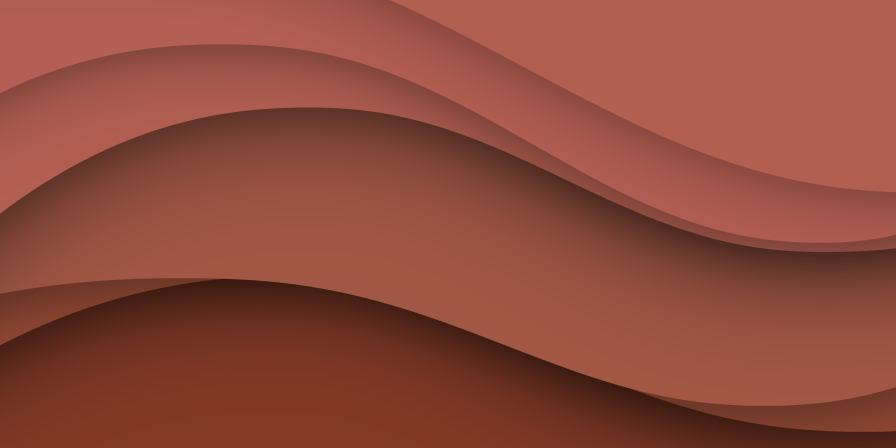
A WebGL 2 fragment shader for this background:

```glsl
#version 300 es
precision highp float;

#define TOP_COLOR vec3(0.692, 0.372, 0.318)
#define ROSE_COLOR vec3(0.708, 0.373, 0.326)
#define CLAY_COLOR vec3(0.700, 0.372, 0.320)
#define BODY_COLOR vec3(0.635, 0.343, 0.270)
#define RUST_COLOR vec3(0.580, 0.290, 0.205)
#define BASE_COLOR vec3(0.512, 0.228, 0.150)
#define END_POWER 2.2
#define SHADOW_POWER 1.2

uniform vec2 u_resolution;
out vec4 fragColor;

// Height of a wave: crest, S-shaped descent, trough.
// bend = fall left of the crest, rise right of the trough, skew of the descent.
float waveHeight(float x, vec2 crest, vec2 trough, vec3 bend) {
    float t = clamp((x - crest.x) / (trough.x - crest.x), 0.0, 1.0);
    t = pow(t, bend.z);
    float soft = t * t * (3.0 - 2.0 * t);
    float steep = t * t * t * (10.0 + t * (6.0 * t - 15.0));
    float y = mix(crest.y, trough.y, 0.5 * (soft + steep));
    y -= bend.x * pow(max(crest.x - x, 0.0), END_POWER);
    y += bend.y * pow(max(x - trough.x, 0.0), END_POWER);
    return y;
}

// Lays a sheet above a wave; shadow = strength and reach of the shade below it.
vec3 addSheet(vec3 below, vec3 tint, vec2 p, vec2 crest, vec2 trough,
              vec3 bend, vec2 shadow) {
    const float STEP = 0.002;
    float y = waveHeight(p.x, crest, trough, bend);
    float slope = (waveHeight(p.x + STEP, crest, trough, bend) - y) / STEP;
    float dist = (y - p.y) / sqrt(1.0 + slope * slope);
    float shade = shadow.x * exp(-pow(max(dist, 0.0) / shadow.y, SHADOW_POWER));
    float halfPixel = 0.7 / u_resolution.y;
    float cover = 1.0 - smoothstep(-halfPixel, halfPixel, dist);
    return mix(below * (1.0 - shade), tint, cover);
}

void main() {
    // Two units wide, one unit high
    vec2 p = gl_FragCoord.xy / u_resolution * vec2(2.0, 1.0);

    // Sheets from the lowest to the topmost
    vec3 color = BASE_COLOR;
    color = addSheet(color, RUST_COLOR, p, vec2(0.664, 0.385), vec2(1.927, 0.036),
                     vec3(0.384, 0.60, 0.85), vec2(0.42, 0.10));
    color = addSheet(color, BODY_COLOR, p, vec2(0.404, 0.379), vec2(1.706, 0.094),
                     vec3(0.257, 0.62, 1.13), vec2(0.25, 0.07));
    color = addSheet(color, CLAY_COLOR, p, vec2(0.690, 0.760), vec2(1.836, 0.4375),
                     vec3(0.536, 0.43, 1.00), vec2(0.40, 0.11));
    color = addSheet(color, ROSE_COLOR, p, vec2(0.495, 0.901), vec2(1.833, 0.458),
                     vec3(0.512, 0.92, 1.05), vec2(0.25, 0.07));
    color = addSheet(color, TOP_COLOR, p, vec2(0.286, 1.128), vec2(2.057, 0.570),
                     vec3(0.0, 0.0, 1.0), vec2(0.23, 0.075));

    fragColor = vec4(color, 1.0);
}
```
